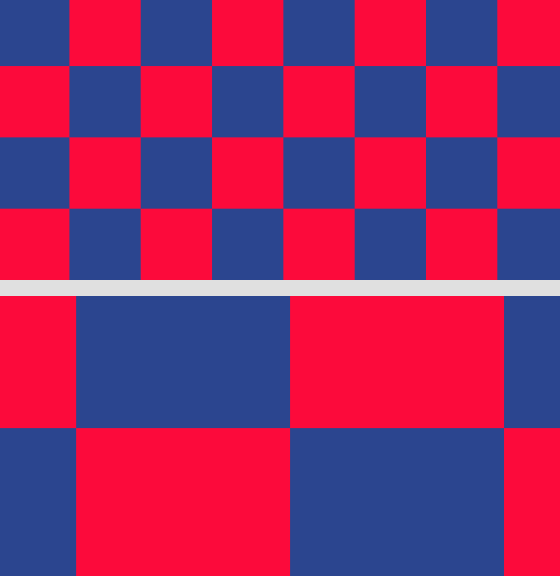
Top: the whole. Bottom: its middle third, enlarged.
A Shadertoy shader for this pattern:

```glsl
// Two-colour checkerboard of large flat squares, slightly shifted sideways.

#define SQUARE_SIZE 0.2547              // side of a square, in canvas heights
#define BOARD_ORIGIN vec2(-0.0068, 0.0) // lower-left corner of the board
#define RED vec3(0.99, 0.04, 0.23)
#define BLUE vec3(0.17, 0.27, 0.56)

// Smoothed square wave per axis: +1 in even cells, -1 in odd cells.
vec2 alternatingSign(vec2 cell, float pixelWidth) {
    vec2 toEdge = 0.5 - abs(fract(cell) - 0.5);
    vec2 parity = 1.0 - 2.0 * mod(floor(cell), 2.0);
    return parity * clamp(2.0 * toEdge / pixelWidth, 0.0, 1.0);
}

void mainImage(out vec4 fragColor, in vec2 fragCoord) {
    vec2 position = fragCoord / iResolution.y;
    vec2 cell = (position - BOARD_ORIGIN) / SQUARE_SIZE;
    float pixelWidth = 1.0 / (iResolution.y * SQUARE_SIZE);

    // The product of both waves flips the colour at every edge.
    vec2 wave = alternatingSign(cell, pixelWidth);
    float redAmount = 0.5 + 0.5 * wave.x * wave.y;
    fragColor = vec4(mix(BLUE, RED, redAmount), 1.0);
}
```
